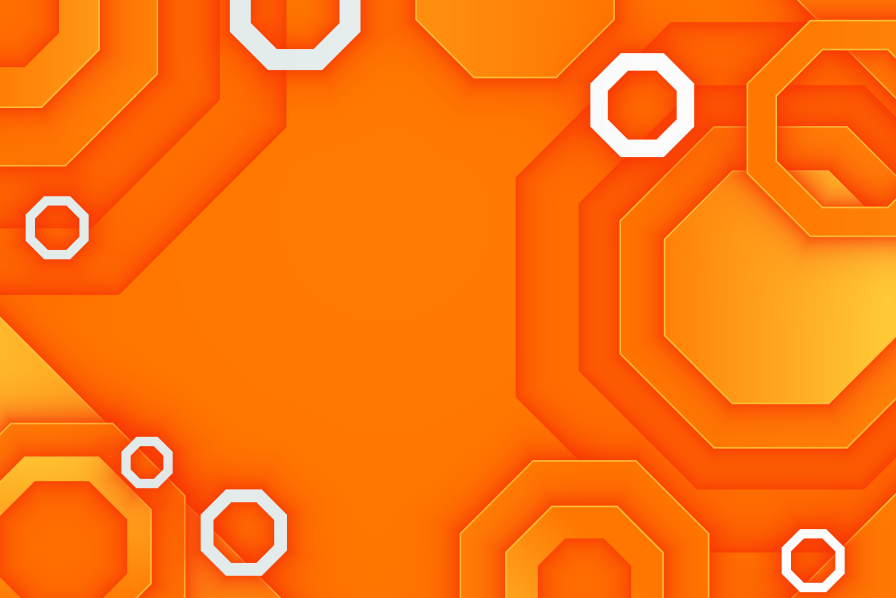
Write a Shadertoy shader that draws this background.

```glsl
// Layered orange octagons: sunken panels, raised gold-rimmed plates and white rings.
// Each layer is an octagon distance, painted back to front with a soft red shadow.
// Coordinates are a 768 x 512 design grid stretched over the canvas, origin lower left.

#define GRID vec2(768.0, 512.0)
#define ORANGE vec3(1.0, 0.465, 0.0)
#define GOLD vec3(1.0, 0.79, 0.21)
#define RIM vec3(0.99, 0.75, 0.22)
#define SHADOW vec3(0.97, 0.20, 0.02)
#define RIM_WIDTH 1.3
#define SHADOW_WIDTH 13.0
#define SHADOW_STRENGTH 0.72

float octagon(vec2 p, vec2 center, float apothem) {
    vec2 q = abs(p - center);
    return max(max(q.x, q.y), (q.x + q.y) * 0.70711) - apothem;
}

float ring(vec2 p, vec2 center, float outer, float inner) {
    float d = octagon(p, center, 0.0);
    return max(d - outer, inner - d);
}

// Antialiased coverage of the inside of a distance field
float cover(float d) {
    return clamp(0.5 - d * iResolution.y / GRID.y, 0.0, 1.0);
}

float shade(float d) {
    return SHADOW_STRENGTH * exp(-max(d, 0.0) / SHADOW_WIDTH);
}

vec3 warm(float t) {
    return mix(ORANGE, GOLD, clamp(t, 0.0, 1.0));
}

// Panel cut into the surface, shaded along its inner edge
vec3 sink(vec3 col, float d, vec3 fill) {
    return mix(col, mix(fill, SHADOW, shade(-d)), cover(d));
}

// Plate above the surface, casting a shadow outwards
vec3 raise(vec3 col, float d, vec3 fill) {
    return mix(mix(col, SHADOW, shade(d)), fill, cover(d));
}

// Raised plate with a thin gold rim
vec3 rimmed(vec3 col, float d, vec3 fill) {
    col = raise(col, d, fill);
    float halfRim = 0.5 * RIM_WIDTH;
    return mix(col, RIM, cover(abs(d + halfRim) - halfRim));
}

void mainImage(out vec4 fragColor, in vec2 fragCoord) {
    vec2 p = fragCoord / iResolution.xy * GRID;
    vec3 floorCol = ORANGE - vec3(0.0, 0.025, 0.0);

    // Gently lit backdrop
    float glow = exp(-dot(p - vec2(330, 330), p - vec2(330, 330)) / 60000.0);
    vec3 col = ORANGE + vec3(0.0, 0.025 * glow - 0.01, 0.0);

    // Upper left nest
    vec2 nest = vec2(0.5, 504.5);
    col = sink(col, octagon(p, nest, 245.0), floorCol);
    col = sink(col, octagon(p, nest, 188.0), floorCol);
    col = rimmed(col, octagon(p, nest, 135.0), warm(p.x / 1000.0));
    col = rimmed(col, octagon(p, nest, 85.0), warm(0.08 + p.x / 260.0));
    col = sink(col, octagon(p, nest, 50.0), floorCol);

    // Right nest
    nest = vec2(669, 266);
    col = sink(col, octagon(p, nest, 227.0), floorCol);
    col = sink(col, octagon(p, nest, 173.0), floorCol);
    col = rimmed(col, octagon(p, nest, 138.0), warm((p.x - 531.0) / 1500.0));
    col = rimmed(col, octagon(p, nest, 100.0), warm(0.12 + (p.x - 569.0) / 215.0));

    // Slanted plates in the right corners, then the large ring
    col = rimmed(col, (1195.0 - p.x - p.y) * 0.70711, warm(0.08));
    col = rimmed(col, (678.0 - p.x + p.y) * 0.70711, warm(0.05));
    col = rimmed(col, ring(p, vec2(733, 402), 93.0, 67.0), warm((p.x - 640.0) / 1000.0));

    // Top plate
    col = rimmed(col, octagon(p, vec2(441.5, 530.5), 85.5), warm((527.0 - p.x) / 550.0));

    // Bottom plate with an inner ring
    nest = vec2(501, 11);
    col = rimmed(col, octagon(p, nest, 107.0), warm((500.0 - p.x) / 900.0));
    col = rimmed(col, octagon(p, nest, 68.0), warm((560.0 - p.x - p.y) / 230.0));
    col = sink(col, octagon(p, nest, 40.0), floorCol);

    // Lower left slanted plate and octagon
    nest = vec2(53, 44);
    col = rimmed(col, (p.x + p.y - 241.0) * 0.70711, warm(0.8 - p.x / 420.0));
    col = rimmed(col, octagon(p, nest, 106.0), warm(0.1 - p.x / 1600.0));
    col = rimmed(col, octagon(p, nest, 77.0), warm((p.y + 10.0) / 145.0));
    col = sink(col, octagon(p, nest, 56.0), floorCol);

    // White rings: center, outer and inner apothem
    vec4 rings[6] = vec4[6](
        vec4(253, 508, 56, 38), vec4(550.5, 422, 44.5, 29.5), vec4(49, 317, 27, 19),
        vec4(126, 116, 22, 14), vec4(209, 56, 37, 26), vec4(697, 32, 27, 19));
    for (int i = 0; i < 6; i++) {
        vec4 r = rings[i];
        vec3 white = mix(vec3(0.89, 0.92, 0.92), vec3(0.99), smoothstep(200.0, 600.0, p.x));
        col = raise(col, ring(p, r.xy, r.z, r.w), white);
    }

    fragColor = vec4(col, 1.0);
}
```
